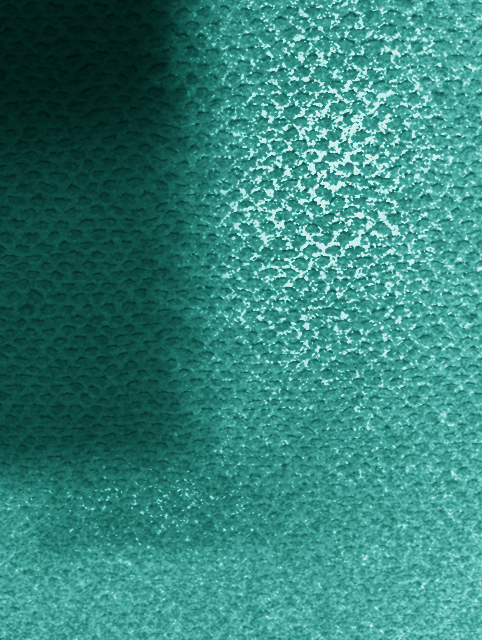
Give the GLSL for this texture, as a WebGL 1 fragment shader.

```glsl
precision highp float;
// Embossed teal sheet with staggered dimples, a glittering sheen and a soft shadow on the left.
uniform vec2 u_resolution;

float hash(vec2 p) {
  p = fract(p * vec2(0.1031, 0.1137));
  p += dot(p, p.yx + 33.33);
  return fract((p.x + p.y) * p.x * 7.31 + p.y * 5.17);
}

float noise(vec2 p) {
  vec2 i = floor(p), f = fract(p);
  f = f * f * (3.0 - 2.0 * f);
  return mix(mix(hash(i), hash(i + vec2(1.0, 0.0)), f.x),
             mix(hash(i + vec2(0.0, 1.0)), hash(i + vec2(1.0, 1.0)), f.x), f.y);
}

vec2 turn(vec2 p, float a) {
  return vec2(cos(a) * p.x + sin(a) * p.y, cos(a) * p.y - sin(a) * p.x);
}

// Offset from the nearest dimple centre; two interleaved grids give the diagonal stagger.
vec2 dimpleOffset(vec2 p) {
  float t = 1.0 - p.y;
  vec2 q = vec2((p.x - 0.38) * (28.0 + 10.0 * t * t), -t * (24.0 + 7.0 * t) - p.x * 0.8);
  q += 0.45 * vec2(noise(p * 18.0), noise(p * 18.0 + 40.0));
  q += 0.16 * vec2(noise(p * 80.0 + 9.0), noise(p * 80.0 + 70.0));
  vec2 a = fract(q) - 0.5;
  vec2 b = fract(q + 0.5) - 0.5;
  vec2 stretch = vec2(0.85, 1.3);
  return length(a * stretch) < length(b * stretch) ? a : b;
}

// Teal ramp driven by its green level: deep green, teal, then pale cyan.
vec3 tealRamp(float g) {
  g = clamp(g, 0.0, 1.0);
  return vec3(0.6 * g * g + 0.5 * pow(g, 8.0), g, g - 0.16 * g * (1.0 - g));
}

void main() {
  vec2 uv = gl_FragCoord.xy / u_resolution;
  vec2 p = gl_FragCoord.xy / u_resolution.y;

  // Slanted grain in two crossing directions, with coarser mottling
  float rising = noise(turn(p, 0.6) * vec2(230.0, 370.0));
  float falling = noise(turn(p, -0.7) * vec2(240.0, 360.0) + 31.0);
  float medium = noise(turn(p, 0.4) * vec2(130.0, 170.0) + 17.0);
  float broad = noise(p * 40.0 + 60.0);
  float grain = 0.42 * rising + 0.42 * falling + 0.16 * medium;

  // Shadow with a soft right side and a slanted lower edge
  float shadow = 1.0 - smoothstep(0.29, 0.51, uv.x + 0.03 * (broad - 0.5));
  shadow *= smoothstep(0.205, 0.31, uv.y - 0.06 * uv.x);
  float darkLevel = mix(0.29, 0.125, smoothstep(0.64, 0.90, uv.y + 0.12 * (0.2 - uv.x)));
  darkLevel += 0.02 * smoothstep(0.15, 0.4, uv.x);

  // Lit surface, brighter at the bottom, with a dim band above it
  float litLevel = 0.59 + 0.06 * smoothstep(0.02, 0.25, 0.27 - uv.y) + 0.08 * smoothstep(0.6, 1.0, uv.x);
  float band = smoothstep(0.11, 0.15, uv.y - 0.04 * uv.x) * (1.0 - smoothstep(0.23, 0.36, uv.y));
  litLevel -= 0.10 * band * smoothstep(0.0, 0.15, uv.x) * (1.0 - smoothstep(0.3, 0.75, uv.x));
  float level = mix(litLevel, darkLevel, shadow);

  // Sheen on the right and a faint one along the lower shadow edge
  vec2 s = (uv - vec2(0.69, 0.73)) / vec2(0.32, 0.42);
  float sheen = exp(-dot(s, s));
  vec2 e = (uv - vec2(0.36, 0.24)) / vec2(0.28, 0.12);
  sheen = max(sheen, 0.4 * exp(-dot(e, e))) * (1.0 - shadow);

  // Domed dimples with ragged edges, a dark upper rim and a light lower lip
  vec2 c = dimpleOffset(p);
  float d = length(c * vec2(0.85, 1.3)) + 0.12 * (grain - 0.5);
  float channel = smoothstep(0.22, 0.36, d);
  float rim = exp(-pow((d - 0.27) / 0.07, 2.0));
  float relief = 0.10 * (channel - 0.5);
  relief -= 0.30 * rim * smoothstep(0.02, 0.2, c.y) * (0.6 + 0.8 * medium);
  relief += 0.12 * rim * smoothstep(0.0, 0.2, -c.y);
  relief *= mix(0.45, 1.0, smoothstep(0.1, 0.45, uv.y));
  relief += mix(0.62, 0.40, shadow) * (grain - 0.5) + 0.10 * (medium - 0.5) + 0.06 * (broad - 0.5);
  level *= 1.0 + relief;

  // Fine broken glints gather in the channels between the domes
  float reach = sheen * (0.25 + 0.75 * channel);
  float glint = smoothstep(0.0, 0.18, grain + 0.10 * (broad - 0.5) - 0.75 + 0.40 * reach);
  glint *= 1.0 - shadow;
  level = mix(level, 0.95, glint * (0.6 + 0.35 * sheen));

  gl_FragColor = vec4(tealRamp(level), 1.0);
}
```
